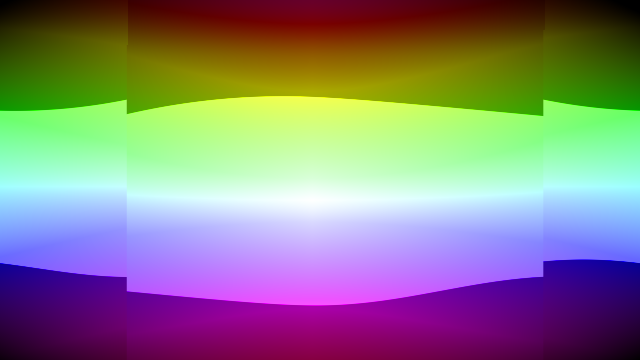
Reproduce this background procedurally as a Shadertoy shader.

```glsl
// Fully saturated colour from a hue in degrees and a lightness
vec3 hueLight(float hue, float light) {
    vec3 wheel = abs(mod(hue / 60.0 + vec3(0.0, 4.0, 2.0), 6.0) - 3.0) - 1.0;
    return light + (clamp(wheel, 0.0, 1.0) - 0.5) * (1.0 - abs(2.0 * light - 1.0));
}

// Hyperbolic bend: rounded at zero, straight further out
float bend(float u) {
    return length(vec2(u, 0.162)) - 0.162;
}

// Lower and upper limits of the bright band in the central panel
vec2 panelBand(float x) {
    float low = x - 0.880;
    float high = x - 0.787;
    return vec2(
        0.1516 + (low < 0.0 ? 0.10 * bend(low) : 0.0405 * (1.0 - cos(4.55 * low))),
        0.7326 - (high < 0.0 ? 0.2635 * high * high : 0.095 * bend(high)));
}

// The same limits in the side strips, which join across the canvas ends
vec2 sideBand(float x) {
    float s = x < 0.9 ? x : x - 16.0 / 9.0;
    return vec2(0.2546 - 0.0243 * sin(6.0 * (s - 0.104)),
                0.692 + 0.324 * (s - 0.042) * (s - 0.042));
}

// Hue turns away from cyan on both sides of the pale horizon
vec3 spectrum(vec2 p, float horizon, vec2 band, float soft) {
    float dx = abs(p.x - 0.868);
    float rise = p.y - horizon;
    float away = abs(rise);
    float turn = 66.0 - 54.0 * length(vec2(dx, 0.208)) + 216.0 * away;
    turn *= 1.0 - exp(-36.0 * away);
    turn += 30.0 * smoothstep(0.39, 0.555, rise);

    // Bright band between two darker ones
    float bright = mix(1.0 - 0.216 * dx, 0.66, min(away * 3.6, 1.0));
    float dark = 0.34 - 0.043 * dx - (away - 0.29 + 0.09 * dx) * (0.52 + 0.69 * dx * dx);
    float inside = smoothstep(-soft, soft, p.y - band.x)
                 * smoothstep(-soft, soft, band.y - p.y);
    return hueLight(180.0 - sign(rise) * turn, mix(max(dark, 0.0), bright, inside));
}

void mainImage(out vec4 fragColor, in vec2 fragCoord) {
    vec2 p = fragCoord / iResolution.xy * vec2(16.0 / 9.0, 1.0);
    float soft = 0.6 / iResolution.y;
    float dx = p.x - 0.868;

    vec3 panel = spectrum(p, 0.444 + 0.055 * dx * dx, panelBand(p.x), soft);
    vec3 sides = spectrum(p, 0.4815, sideBand(p.x), soft);

    // Panel edges, with a small step near the top
    float left = 0.352 + 0.0035 * step(0.875, p.y);
    float right = 1.5093 + 0.0046 * step(0.917, p.y);
    float inPanel = smoothstep(-soft, soft, p.x - left)
                  * smoothstep(-soft, soft, right - p.x);
    fragColor = vec4(mix(sides, panel, inPanel), 1.0);
}
```
